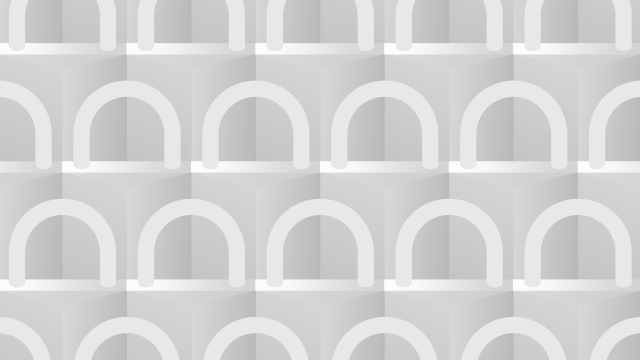
Reproduce this pattern procedurally as a Shadertoy shader.

```glsl
// Lengths are in tile widths
#define TILES 4.965
#define ROW_HEIGHT 0.9166
#define ORIGIN vec2(0.485, 1.5417)
#define LEDGE 0.084
#define EAVE_DEPTH 0.12
#define ARCH_RADIUS 0.353
#define ARCH_HALF_WIDTH 0.063
#define ARCH_SPRING 0.21
#define FOOT_Y -0.023
#define FOOT_SQUASH 1.6
#define ARCH_COLOR vec3(0.902, 0.908, 0.914)

float cover(float d, float px) {
    return clamp(0.5 - d / px, 0.0, 1.0);
}

// Sawtooth whose falling edge spans one pixel
float softSaw(float x, float px) {
    float s = fract(x);
    return min(s, (1.0 - s) / px);
}

vec3 coolGrey(float v) {
    return vec3(v - 0.004, v, v + 0.005);
}

vec3 ledgeColor(float s) {
    return coolGrey(mix(0.99, 0.83, smoothstep(0.05, 1.0, s)));
}

// Round arch on straight legs with flattened round feet
float archDistance(vec2 p) {
    float across = length(vec2(p.x, max(p.y - ARCH_SPRING, 0.0))) - ARCH_RADIUS;
    float below = min(p.y - FOOT_Y, 0.0) * FOOT_SQUASH;
    return length(vec2(across, below)) - ARCH_HALF_WIDTH;
}

// Folded wall: steep ramp on the left face, soft diagonal on the right
vec3 wallColor(float x, float y, float px) {
    float t = fract(x + 0.25) - 0.25;
    float height = clamp(y / (ROW_HEIGHT - LEDGE), 0.0, 1.0);
    float leftFace = mix(0.845, 0.73, clamp(2.0 * t, 0.0, 1.0)) + 0.015 * (height - 0.5);
    float rightFace = mix(0.77, 0.83, height) + 0.03 * (fract(x) - 0.5);
    return coolGrey(mix(rightFace, leftFace, cover(abs(t - 0.25) - 0.25, px)));
}

void mainImage(out vec4 fragColor, in vec2 fragCoord) {
    float px = TILES / iResolution.x;
    vec2 uv = fragCoord * px - ORIGIN;

    // Brick layout: odd rows shift by half a tile; y = 0 is the ledge top
    float row = floor((uv.y + LEDGE) / ROW_HEIGHT);
    float x = uv.x - 0.5 * mod(row, 2.0);
    float y = uv.y - row * ROW_HEIGHT;
    float top = ROW_HEIGHT - LEDGE;
    float center = fract(x) - 0.5;
    float upper = softSaw(x + 0.5, px);

    vec3 col = wallColor(x, y, px);

    // Underside of the ledge above, deepest at the tile edges
    float eaveLine = top - 2.0 * EAVE_DEPTH * abs(center);
    vec3 eave = coolGrey(mix(0.865, 0.80, upper));
    col = mix(col, eave, cover(eaveLine - y, px));

    // Ledge, and the one-pixel blend into the next ledge
    col = mix(col, ledgeColor(softSaw(x, px)), cover(y, px));
    col = mix(col, ledgeColor(upper), clamp((y - top) / px + 1.0, 0.0, 1.0));

    col = mix(col, ARCH_COLOR, cover(archDistance(vec2(center, y)), px));
    fragColor = vec4(col, 1.0);
}
```
